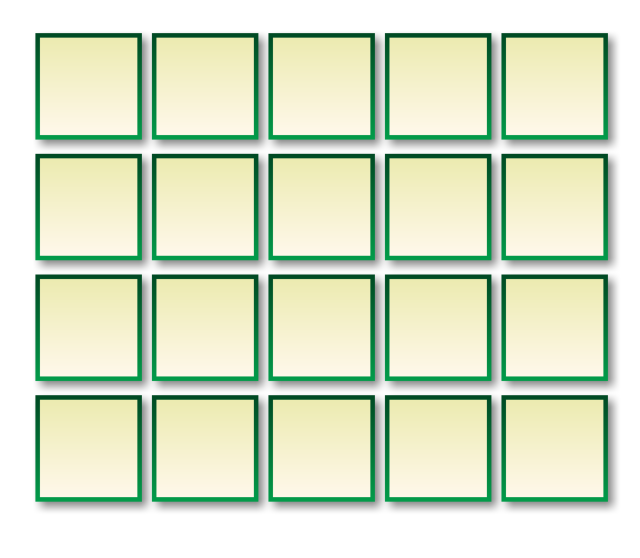
Give the GLSL for this pattern, as a Shadertoy shader.

```glsl
// Grid of cream square tiles with green gradient frames and soft drop shadows on white.

const vec2 GRID = vec2(5.0, 4.0);            // columns, rows
const vec2 PITCH = vec2(0.2088, 0.2163);     // spacing, in canvas heights
const vec2 GRID_CENTRE = vec2(0.003, 0.0208);
const float HALF_SIDE = 0.0954;
const float FRAME_WIDTH = 0.0081;
const vec2 SHADOW_SHIFT = vec2(0.009, -0.009);
const float SHADOW_BLUR = 0.0155;
const float SHADOW_OPACITY = 0.48;

const vec3 PAPER = vec3(1.0);
const vec3 FRAME_TOP = vec3(0.0, 0.285, 0.135);
const vec3 FRAME_BOTTOM = vec3(0.01, 0.61, 0.29);
const vec3 FILL_TOP = vec3(0.925, 0.92, 0.69);
const vec3 FILL_BOTTOM = vec3(1.0, 0.972, 0.92);

// Coverage of a centred square whose edges fade over +-softness
float softSquare(vec2 p, float halfSide, float softness) {
    vec2 c = smoothstep(-softness, softness, halfSide - abs(p));
    return c.x * c.y;
}

// Centre of the tile in the given cell
vec2 tileCentre(vec2 cell) {
    return (cell - 0.5 * (GRID - 1.0)) * PITCH;
}

bool insideGrid(vec2 cell) {
    return all(greaterThanEqual(cell, vec2(0.0))) && all(lessThan(cell, GRID));
}

// Light left after the shadows of the surrounding tiles
float shadowLight(vec2 p, vec2 cell) {
    float light = 1.0;
    for (int y = -1; y <= 1; y++) {
        for (int x = -1; x <= 1; x++) {
            vec2 neighbour = cell + vec2(x, y);
            if (!insideGrid(neighbour)) continue;
            vec2 q = p - tileCentre(neighbour) - SHADOW_SHIFT;
            light *= 1.0 - SHADOW_OPACITY * softSquare(q, HALF_SIDE, SHADOW_BLUR);
        }
    }
    return light;
}

// Framed tile drawn over the background, both parts shaded from top to bottom
vec3 drawTile(vec3 background, vec2 q, float aa) {
    float innerHalf = HALF_SIDE - FRAME_WIDTH;
    float frameRise = clamp(0.5 + 0.5 * q.y / HALF_SIDE, 0.0, 1.0);
    float fillRise = clamp(0.5 + 0.5 * q.y / innerHalf, 0.0, 1.0);
    vec3 frame = mix(FRAME_BOTTOM, FRAME_TOP, frameRise);
    vec3 fill = mix(FILL_BOTTOM, FILL_TOP, fillRise);
    vec3 color = mix(background, frame, softSquare(q, HALF_SIDE, aa));
    return mix(color, fill, softSquare(q, innerHalf, aa));
}

void mainImage(out vec4 fragColor, in vec2 fragCoord) {
    vec2 p = (fragCoord - 0.5 * iResolution.xy) / iResolution.y - GRID_CENTRE;
    float aa = 0.7 / iResolution.y;

    // Nearest cell of the grid
    vec2 cell = clamp(floor(p / PITCH + 0.5 * GRID), vec2(0.0), GRID - 1.0);

    vec3 color = PAPER * shadowLight(p, cell);
    color = drawTile(color, p - tileCentre(cell), aa);
    fragColor = vec4(color, 1.0);
}
```
